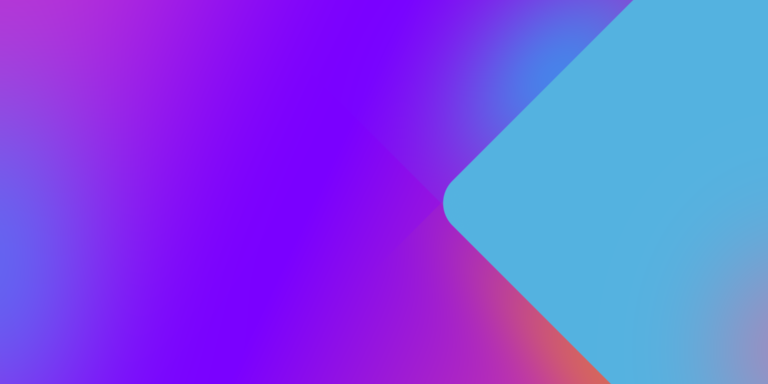
A Shadertoy shader for this background:

```glsl
// A violet diagonal band fades to magenta and pink, with soft coloured glows,
// behind a large sky-blue square turned by 45 degrees with a rounded corner.
// Built from one linear gradient, Gaussian ellipses and a distance function.

const vec3 VIOLET  = vec3(0.48, 0.00, 1.00);
const vec3 MAGENTA = vec3(0.74, 0.19, 0.83);
const vec3 PINK    = vec3(0.80, 0.24, 0.62);
const vec3 AZURE   = vec3(0.22, 0.58, 0.93);
const vec3 INDIGO  = vec3(0.24, 0.52, 0.98);
const vec3 ORANGE  = vec3(0.85, 0.45, 0.28);
const vec3 SKY     = vec3(0.33, 0.70, 0.88);
const vec3 MAUVE   = vec3(0.62, 0.55, 0.75);

const vec2 CORNER = vec2(1.12, 0.471);   // sharp corner before rounding
const float ROUNDING = 0.082;
const float DIAGONAL = 0.70710678;

// Gaussian ellipse; axis is the unit direction of its first radius.
float glow(vec2 p, vec2 centre, vec2 axis, vec2 radii) {
    vec2 q = p - centre;
    vec2 local = vec2(dot(q, axis), dot(q, vec2(-axis.y, axis.x))) / radii;
    return exp(-dot(local, local));
}

// Signed distances outside the upper (x) and lower (y) edge lines.
vec2 edgeDistances(vec2 p, vec2 corner) {
    vec2 q = p - corner;
    return vec2(q.y - q.x, -q.x - q.y) * DIAGONAL;
}

// Rounded intersection of the two half planes.
float roundedCorner(vec2 edges, float radius) {
    vec2 e = edges + radius;
    return length(max(e, 0.0)) + min(max(e.x, e.y), 0.0) - radius;
}

// Diagonal band, fading differently on its two sides.
vec3 bandGradient(vec2 p) {
    float d = (p.x - 0.573 - 0.47 * p.y) / 1.105;
    vec3 left = mix(VIOLET, MAGENTA, smoothstep(0.03, 0.95, -d));
    vec3 right = mix(VIOLET, PINK, clamp((d - 0.02) / 0.9, 0.0, 1.0));
    return d < 0.0 ? left : right;
}

void mainImage(out vec4 fragColor, in vec2 fragCoord) {
    vec2 p = fragCoord / iResolution.y;
    p.x += 1.0 - 0.5 * iResolution.x / iResolution.y;
    float pixel = 1.0 / iResolution.y;
    vec2 edges = edgeDistances(p, CORNER);

    // Backdrop and the cool glow at the left
    vec3 color = bandGradient(p);
    color = mix(color, INDIGO, 0.65 * glow(p, vec2(-0.03, 0.32), vec2(1.0, 0.0), vec2(0.30, 0.48)));

    // Edge glows, each cut off by the extension of the other edge
    vec2 inside = 1.0 - smoothstep(-pixel, pixel, edges + 0.02);
    float cool = glow(p, vec2(1.46, 0.80), vec2(DIAGONAL), vec2(0.32, 0.23));
    float warm = glow(p, vec2(1.60, 0.00), vec2(DIAGONAL, -DIAGONAL), vec2(0.45, 0.13));
    color = mix(color, AZURE, 0.85 * cool * inside.y);
    color = mix(color, ORANGE, 0.75 * warm * inside.x);

    // Square with a warm tint in its lower right
    float tint = glow(p, vec2(2.06, 0.09), vec2(1.0, 0.0), vec2(0.22, 0.27));
    vec3 face = mix(SKY, MAUVE, 0.92 * tint);
    float shape = roundedCorner(edges, ROUNDING);
    color = mix(color, face, 1.0 - smoothstep(-pixel, pixel, shape));

    fragColor = vec4(color, 1.0);
}
```
